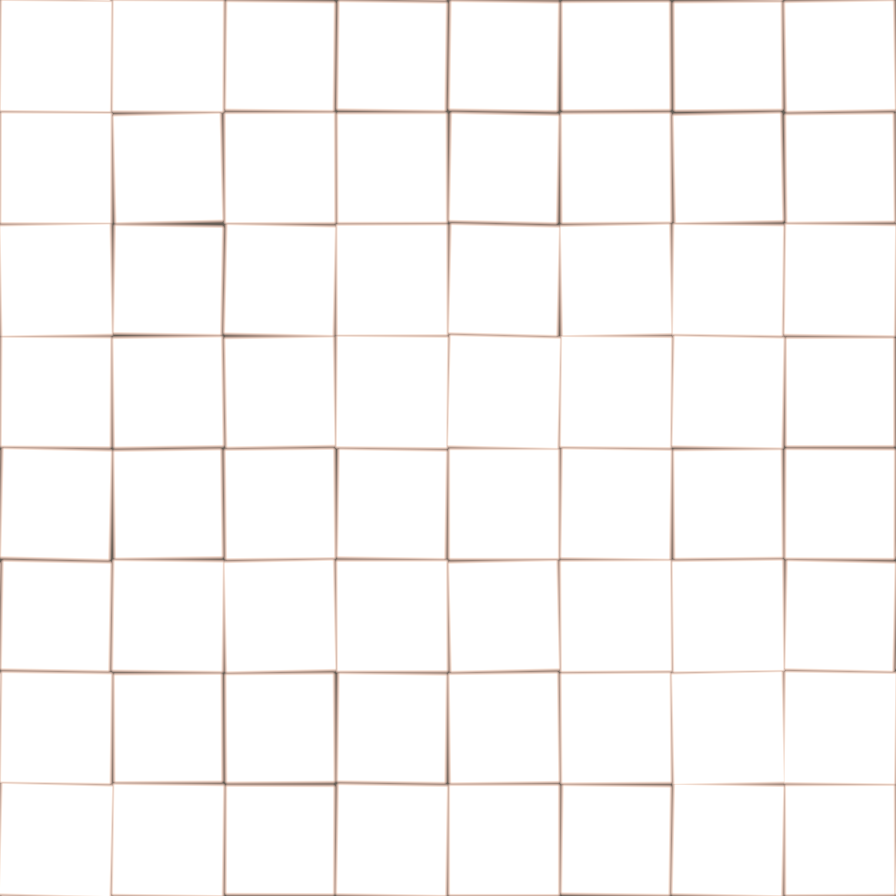
This pattern is drawn by a WebGL 1 fragment shader. Its source:

```glsl
precision highp float;

uniform vec2 u_resolution;

#define TILES 8.0           // repeats across and down
#define HALF_GAP 0.016      // mean half gap, in tile units
#define GAP_VARIATION 0.009 // change of half gap between tiles
#define MAX_TILT 0.026      // largest tile rotation, in radians
#define CORNER_RADIUS 0.012
#define BEVEL 0.009         // shading that reaches onto the tile
#define GROUT_DEPTH 0.031   // distance over which grout darkens
#define MAX_SHADE 1.15
#define GROUT_ABSORPTION vec3(0.46, 0.53, 0.57)
#define GROUT_CURVE vec3(1.9, 1.25, 1.07)

// Two random values in -1..1 for each tile
vec2 hash2(vec2 id) {
    vec2 q = vec2(dot(id, vec2(127.1, 311.7)), dot(id, vec2(269.5, 183.3)));
    return fract(sin(q) * 43758.55) * 2.0 - 1.0;
}

float roundedSquare(vec2 p, float halfSize) {
    vec2 q = abs(p) - halfSize + CORNER_RADIUS;
    return length(max(q, 0.0)) + min(max(q.x, q.y), 0.0) - CORNER_RADIUS;
}

// Signed distance to one tilted tile; the id wraps at the canvas edges
float tileDistance(vec2 p, vec2 id) {
    vec2 random = hash2(mod(id, TILES));
    float tilt = random.x * MAX_TILT;
    float c = cos(tilt);
    float s = sin(tilt);
    vec2 local = mat2(c, -s, s, c) * (p - id - 0.5);
    return roundedSquare(local, 0.5 - HALF_GAP - random.y * GAP_VARIATION);
}

void main() {
    vec2 p = gl_FragCoord.xy / u_resolution * TILES;
    vec2 cell = floor(p);

    // Nearest tile, so overlapping neighbours close the gap
    float d = 1.0;
    for (int y = -1; y <= 1; y++) {
        for (int x = -1; x <= 1; x++) {
            d = min(d, tileDistance(p, cell + vec2(float(x), float(y))));
        }
    }

    // White through peach to brown, deeper in wider gaps
    float shade = clamp((d + BEVEL) / GROUT_DEPTH, 0.0, MAX_SHADE);
    vec3 color = 1.0 - GROUT_ABSORPTION * pow(vec3(shade), GROUT_CURVE);
    gl_FragColor = vec4(color, 1.0);
}
```
